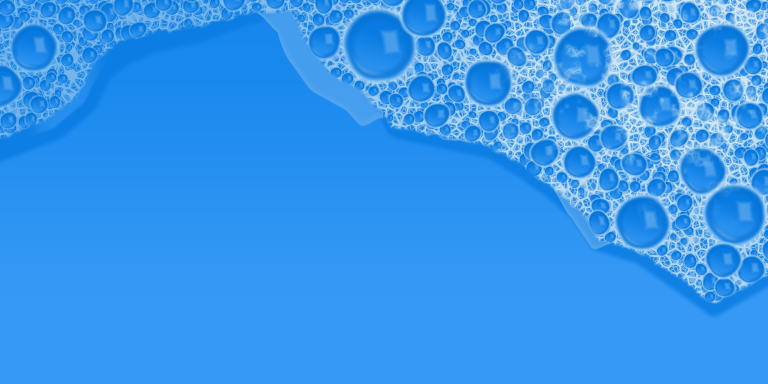
Give the GLSL for this background, as a Shadertoy shader.

```glsl
// Soap foam with glossy bubbles along the top of a smooth blue surface.
const vec3 SKY_TOP = vec3(0.09, 0.53, 0.93);
const vec3 SKY_LOW = vec3(0.21, 0.60, 0.96);
const vec3 DEEP = vec3(0.03, 0.48, 0.88);
const vec3 FILM = vec3(0.36, 0.66, 0.93);
const vec3 FROTH = vec3(0.82, 0.90, 0.95);
const float FINE_CELL = 0.021;   // size of the smallest froth cells
const float LAYER_CELL = 0.036;  // grid size of the first bubble layer
const float LAYER_GROWTH = 1.5;
const int EDGE_COUNT = 23;
const int BIG_COUNT = 15;

// Lower outline of the foam, left to right
const vec2 EDGE[EDGE_COUNT] = vec2[EDGE_COUNT](
    vec2(-0.2, 0.56), vec2(0.0, 0.64), vec2(0.13, 0.69), vec2(0.20, 0.75),
    vec2(0.24, 0.83), vec2(0.30, 0.88), vec2(0.39, 0.915), vec2(0.52, 0.93),
    vec2(0.65, 0.965), vec2(0.755, 0.97), vec2(0.80, 0.88), vec2(0.85, 0.81),
    vec2(0.94, 0.76), vec2(1.02, 0.67), vec2(1.28, 0.615), vec2(1.355, 0.57),
    vec2(1.44, 0.51), vec2(1.51, 0.45), vec2(1.56, 0.375), vec2(1.67, 0.34),
    vec2(1.77, 0.27), vec2(1.86, 0.205), vec2(2.2, 0.40));

// Dominant bubbles: centre and radius
const vec3 BIG[BIG_COUNT] = vec3[BIG_COUNT](
    vec3(0.99, 0.88, 0.094), vec3(1.672, 0.42, 0.073), vec3(1.917, 0.44, 0.081),
    vec3(1.52, 0.85, 0.078), vec3(1.273, 0.784, 0.061), vec3(1.497, 0.695, 0.062),
    vec3(1.83, 0.555, 0.060), vec3(1.718, 0.72, 0.056), vec3(1.88, 0.87, 0.070),
    vec3(1.104, 0.96, 0.058), vec3(0.088, 0.875, 0.060), vec3(0.0, 0.775, 0.055),
    vec3(0.846, 0.89, 0.044), vec3(1.51, 0.575, 0.043), vec3(1.885, 0.322, 0.046));

float hash(vec2 p) {
    return fract(sin(dot(p, vec2(127.1, 311.7))) * 43758.5453);
}

float noise(vec2 p) {
    vec2 i = floor(p), f = fract(p);
    f = f * f * (3.0 - 2.0 * f);
    return mix(mix(hash(i), hash(i + vec2(1, 0)), f.x),
               mix(hash(i + vec2(0, 1)), hash(i + vec2(1, 1)), f.x), f.y);
}

// Signed distance to the outline, positive inside the foam
float foamDepth(vec2 p) {
    float dist = 9.0, side = 1.0;
    for (int i = 0; i < EDGE_COUNT - 1; i++) {
        vec2 a = EDGE[i], ab = EDGE[i + 1] - a, ap = p - a;
        dist = min(dist, length(ap - ab * clamp(dot(ap, ab) / dot(ab, ab), 0.0, 1.0)));
        if (ap.x >= 0.0 && ap.x < ab.x) side = ap.y - ab.y * ap.x / ab.x;
    }
    return side < 0.0 ? -dist : dist;
}

float band(float lo, float hi, float soft, float x) {
    return smoothstep(lo - soft, lo + soft, x) * (1.0 - smoothstep(hi - soft, hi + soft, x));
}

// Cell walls of the fine froth, 1 on a wall
float frothWalls(vec2 p) {
    vec2 cell = floor(p), f = fract(p);
    float near = 9.0, next = 9.0;
    for (int y = -1; y <= 1; y++)
    for (int x = -1; x <= 1; x++) {
        vec2 o = vec2(x, y), id = cell + o;
        float d = length(o + vec2(hash(id), hash(id + 37.0)) - f);
        next = min(next, max(near, d));
        near = min(near, d);
    }
    return 1.0 - smoothstep(0.04, 0.42, next - near);
}

// Paint one bubble; q is the position in units of its radius
vec3 paintBubble(vec3 under, vec2 q, float radius, float white, float px) {
    float d = length(q), aa = px / radius + 0.03;
    vec3 inside = mix(DEEP, SKY_LOW, 0.75 * smoothstep(0.5, -0.8, q.y + 0.3 * q.x));
    inside = mix(inside, DEEP * 0.93, 0.6 * band(0.72, 0.92, 0.1, d));
    vec2 glint = abs(q - vec2(0.32 - 0.15 * q.y, 0.12)) - vec2(0.17, 0.27);
    inside = mix(inside, FILM, 0.75 * (1.0 - smoothstep(-aa, aa + 0.06, max(glint.x, glint.y))));
    float crescent = band(0.70, 0.82, 0.06, d) * smoothstep(0.5, 0.9, dot(q, vec2(-0.5, -0.8)));
    inside = mix(inside, FROTH, 0.4 * crescent);
    float rim = band(0.94, 1.06, 0.05 + aa * 0.5, d);
    vec3 col = mix(under, inside, 1.0 - smoothstep(1.0 - aa, 1.0 + aa, d));
    return mix(col, FROTH, rim * 0.6 * white);
}

void mainImage(out vec4 fragColor, in vec2 fragCoord) {
    float px = 1.0 / iResolution.y;
    vec2 p = fragCoord * px;
    float depth = foamDepth(p);

    // Smooth surface, contact shadow and thin wet film
    vec3 col = mix(SKY_LOW, SKY_TOP, smoothstep(0.15, 0.95, p.y));
    float shade = 0.03 + 0.03 * (1.0 - smoothstep(0.3, 0.7, p.x));
    shade *= 1.0 - band(0.70, 1.0, 0.04, p.x);
    col = mix(col, DEEP, 0.8 * smoothstep(-shade - 0.008, -shade + 0.012, depth));
    float film = 0.062 * band(0.70, 0.97, 0.04, p.x) + 0.03 * band(1.46, 1.57, 0.03, p.x);
    float wet = smoothstep(-px, px, depth + film - 0.002);
    col = mix(col, FILM, wet * (0.65 + 0.25 * smoothstep(0.02, 0.0, depth + film)) * step(0.004, film));
    col = mix(col, SKY_LOW, 0.6 * band(0.1, 0.25, 0.04, p.x) * smoothstep(-0.03, -0.02, depth));

    // Fine froth, denser towards the upper right
    vec2 warped = p + 0.009 * (vec2(noise(p * 18.0), noise(p * 18.0 + 50.0)) - 0.5);
    float white = mix(0.65, 1.0, smoothstep(0.4, 1.3, p.x));
    float dense = smoothstep(1.15, 1.65, p.x) * smoothstep(0.35, 0.75, p.y);
    float walls = max(frothWalls(warped / FINE_CELL), 0.6 * frothWalls(warped / FINE_CELL * 1.9));
    float cloud = noise(p * 22.0) * 0.6 + noise(p * 65.0) * 0.4;
    vec3 foam = mix(DEEP, FROTH, white * clamp(0.12 + 0.72 * walls + 0.3 * dense * cloud, 0.0, 1.0));

    // Scattered bubbles, one per grid cell, from small to large
    for (int i = 0; i < 3; i++) {
        float k = float(i), size = LAYER_CELL * pow(LAYER_GROWTH, k), angle = 0.5 + k;
        mat2 turn = mat2(cos(angle), sin(angle), -sin(angle), cos(angle));
        vec2 id = floor(turn * warped / size), seed = id + 71.0 * k;
        float r = 0.25 + 0.22 * hash(seed);
        vec2 jitter = (vec2(hash(seed + 11.0), hash(seed + 23.0)) - 0.5) * (1.0 - 2.0 * r);
        vec2 centre = ((id + 0.5 + jitter) * size) * turn;
        r *= size;
        float room = foamDepth(centre) - 0.7 * r;
        for (int j = 0; j < BIG_COUNT; j++)
            room = min(room, length(centre - BIG[j].xy) - BIG[j].z - 0.8 * r);
        if (room > 0.0 && hash(seed + 5.0) < 0.75 - 0.2 * dense)
            foam = paintBubble(foam, (warped - centre) / r, r, white, px);
    }
    for (int i = 0; i < BIG_COUNT; i++)
        foam = paintBubble(foam, (warped - BIG[i].xy) / BIG[i].z, BIG[i].z, white, px);

    // Loose white clumps over the dense part, then the ragged foam border
    foam = mix(foam, FROTH, dense * 0.7 * smoothstep(0.5, 0.8, cloud) * (0.4 + 0.6 * walls));
    float ragged = depth + 0.012 * (noise(p * 45.0) - 0.5);
    col = mix(col, foam, smoothstep(-0.003 - px, 0.006 + px, ragged));
    fragColor = vec4(col, 1.0);
}
```
